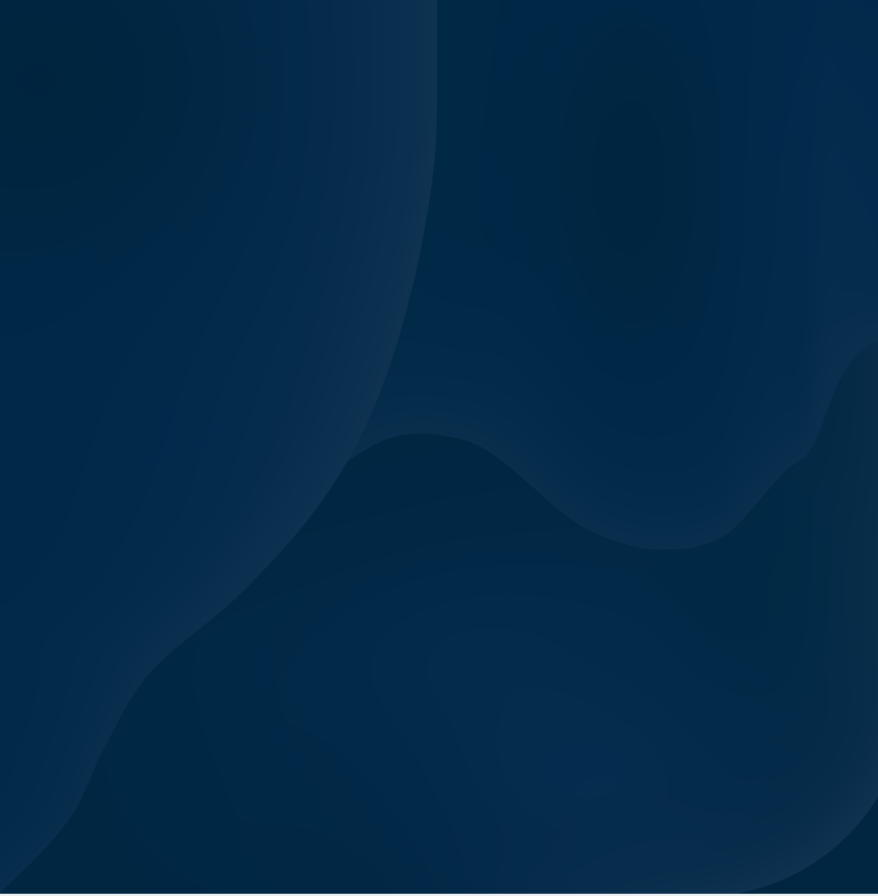
This background is drawn by a WebGL 2 fragment shader. Its source:

```glsl
#version 300 es
precision highp float;
// Dark navy background of overlapping wavy sheets with softly lit rims.

uniform vec2 u_resolution;
out vec4 outColor;

// Colours
const vec3 NAVY = vec3(0.000, 0.157, 0.285);
const vec3 DEEP = vec3(0.000, 0.143, 0.245);
const vec3 TEAL = vec3(0.000, 0.162, 0.268);
const vec3 BLUE = vec3(0.020, 0.170, 0.305);
const vec3 RIM  = vec3(0.068, 0.205, 0.320);
const vec3 PALE = vec3(0.920, 0.940, 0.950);

// Layout, in units of the canvas height
const float RIM_WIDTH = 0.060;
const vec2  CORNER_CENTER = vec2(0.781, 0.232);
const float CORNER_RADIUS = 0.233;
const float BASE_LINE = 0.0025;
const float SLOPE_STEP = 0.004;

// Left edge: x at even steps of y. Middle edge: y at even steps of x.
const float LEFT_STEPS = 12.0;
const float LEFT_KNOTS[15] = float[15](
    -0.104, -0.004, 0.0755, 0.117, 0.168, 0.264, 0.341, 0.396,
    0.432, 0.457, 0.475, 0.486, 0.488, 0.488, 0.487);
const float WAVE_STEPS = 32.0;
const float WAVE_START = 11.0;
const float WAVE_KNOTS[23] = float[23](
    0.447, 0.475, 0.497, 0.512, 0.516, 0.513, 0.504, 0.484,
    0.457, 0.430, 0.409, 0.396, 0.388, 0.387, 0.391, 0.405,
    0.4375, 0.473, 0.501, 0.576, 0.615, 0.622, 0.625);

// Catmull-Rom curve from b to c
float cubic(float a, float b, float c, float d, float t) {
    return b + 0.5 * t * (c - a + t * (2.0 * a - 5.0 * b + 4.0 * c - d
        + t * (3.0 * (b - c) + d - a)));
}

float leftEdge(float y) {
    float s = clamp(y * LEFT_STEPS + 1.0, 1.0, 12.999);
    int i = int(s);
    return cubic(LEFT_KNOTS[i - 1], LEFT_KNOTS[i], LEFT_KNOTS[i + 1],
        LEFT_KNOTS[i + 2], fract(s));
}

float waveEdge(float x) {
    float s = clamp(x * WAVE_STEPS - WAVE_START, 1.0, 20.999);
    int i = int(s);
    return cubic(WAVE_KNOTS[i - 1], WAVE_KNOTS[i], WAVE_KNOTS[i + 1],
        WAVE_KNOTS[i + 2], fract(s));
}

// Approximate distance to a curve from its offset and slope
float curveDistance(float offset, float rise) {
    float slope = rise / (2.0 * SLOPE_STEP);
    return offset / sqrt(1.0 + slope * slope);
}

// Soft elliptical spot
float glow(vec2 p, vec2 center, vec2 size) {
    vec2 q = (p - center) / size;
    return exp(-dot(q, q));
}

// Light that fades inward from an edge
float rimLight(float inside) {
    return exp(-max(inside, 0.0) / RIM_WIDTH);
}

float cover(float inside, float pixel) {
    return smoothstep(-pixel, pixel, inside);
}

vec3 lowerSheet(vec2 p, float inside) {
    vec3 color = mix(DEEP, NAVY, 0.35);
    color = mix(color, TEAL, 0.6 * glow(p, vec2(0.25, 0.19), vec2(0.13, 0.16)));
    color = mix(color, BLUE, glow(p, vec2(0.66, 0.15), vec2(0.26, 0.20)));
    color = mix(color, BLUE, 0.7 * glow(p, vec2(0.53, 0.27), vec2(0.20, 0.11)));
    color = mix(color, TEAL, 0.8 * glow(p, vec2(0.88, 0.35), vec2(0.17, 0.15)));
    float lit = smoothstep(0.40, 0.95, p.x);
    return mix(color, RIM, 0.85 * lit * rimLight(inside));
}

vec3 waveSheet(vec2 p, float inside) {
    vec3 color = mix(NAVY, TEAL, 0.7 * glow(p, vec2(0.50, 0.95), vec2(0.12, 0.35)));
    color = mix(color, DEEP, 0.9 * glow(p, vec2(0.71, 0.80), vec2(0.11, 0.21)));
    color = mix(color, BLUE, 0.7 * glow(p, vec2(0.96, 0.80), vec2(0.14, 0.28)));
    return mix(color, RIM, 0.55 * rimLight(inside));
}

vec3 leftSheet(vec2 p, float inside) {
    vec3 color = mix(NAVY, BLUE, smoothstep(0.0, 0.45, p.x));
    color = mix(color, DEEP, glow(p, vec2(0.04, 0.91), vec2(0.25, 0.21)));
    float lit = mix(0.45, 0.80, smoothstep(0.05, 0.65, p.y));
    return mix(color, RIM, lit * rimLight(inside));
}

void main() {
    vec2 p = gl_FragCoord.xy / u_resolution.y;
    float pixel = 1.0 / u_resolution.y;

    // Signed depth inside each sheet
    vec2 corner = max(vec2(p.x - CORNER_CENTER.x, CORNER_CENTER.y - p.y), 0.0);
    float inLower = CORNER_RADIUS - length(corner);
    float inWave = curveDistance(p.y - waveEdge(p.x),
        waveEdge(p.x + SLOPE_STEP) - waveEdge(p.x - SLOPE_STEP));
    float inLeft = curveDistance(leftEdge(p.y) - p.x,
        leftEdge(p.y + SLOPE_STEP) - leftEdge(p.y - SLOPE_STEP));

    // Stack the sheets from back to front
    vec3 color = mix(DEEP, NAVY, 0.3);
    color = mix(color, lowerSheet(p, inLower), cover(inLower, pixel));
    color = mix(color, waveSheet(p, inWave), cover(inWave, pixel));
    color = mix(color, leftSheet(p, inLeft), cover(inLeft, pixel));

    // Thin pale line along the bottom
    color = mix(color, PALE, clamp((BASE_LINE - p.y) / pixel + 0.5, 0.0, 1.0));
    outColor = vec4(color, 1.0);
}
```
